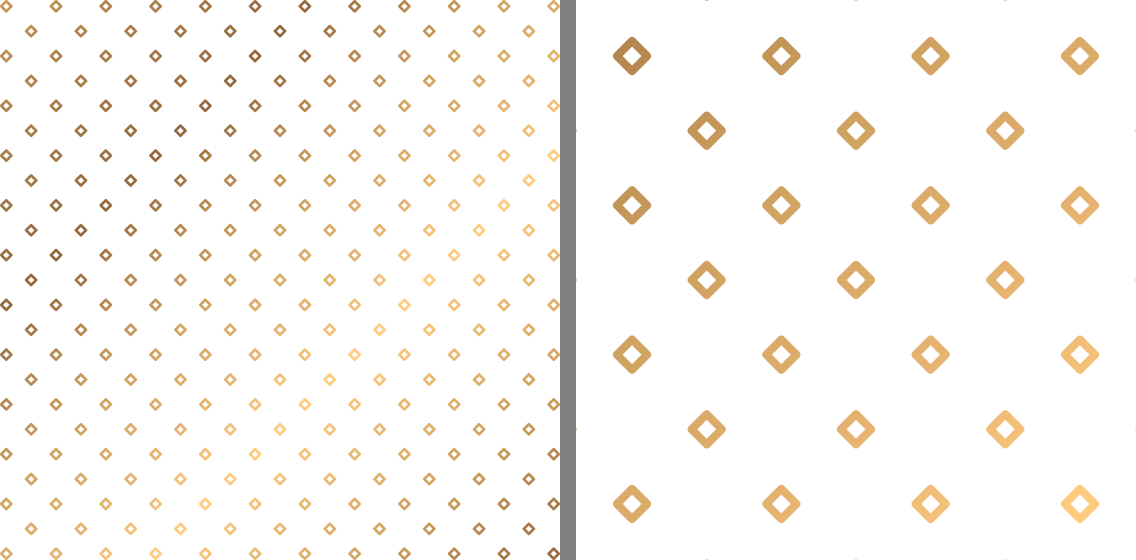
Left, the full canvas; right, a detail of the centre.
A WebGL 2 fragment shader for this pattern:

```glsl
#version 300 es
precision highp float;
// Small outlined gold diamonds, staggered on white, under a diagonal metallic gradient.

#define PITCH 0.08887        // distance between diamonds in one row
#define HALF_DIAGONAL 0.0090 // centre to corner, along the middle of the line
#define LINE_WIDTH 0.0048
#define BACKGROUND vec3(1.0)

uniform vec2 u_resolution;
out vec4 fragColor;

// Gradient stops: colour in rgb, position along the diagonal in a
const int STOP_COUNT = 9;
const vec4 GOLD_STOPS[STOP_COUNT] = vec4[](
    vec4(0.80, 0.59, 0.34, 0.00),
    vec4(0.67, 0.51, 0.29, 0.22),
    vec4(0.58, 0.40, 0.24, 0.56),
    vec4(0.72, 0.54, 0.32, 0.74),
    vec4(0.82, 0.64, 0.38, 0.91),
    vec4(0.90, 0.70, 0.44, 1.09),
    vec4(1.00, 0.80, 0.50, 1.27),
    vec4(0.80, 0.62, 0.36, 1.68),
    vec4(0.59, 0.41, 0.25, 1.98));

vec3 goldGradient(float t) {
    vec3 gold = GOLD_STOPS[0].rgb;
    for (int i = 1; i < STOP_COUNT; i++) {
        float start = GOLD_STOPS[i - 1].a;
        float end = GOLD_STOPS[i].a;
        gold = mix(gold, GOLD_STOPS[i].rgb, clamp((t - start) / (end - start), 0.0, 1.0));
    }
    return gold;
}

// Signed distance to a square standing on its corner
float diamondDistance(vec2 p, float halfDiagonal) {
    vec2 rotated = vec2(p.x + p.y, p.y - p.x) * sqrt(0.5);
    vec2 q = abs(rotated) - halfDiagonal * sqrt(0.5);
    return length(max(q, 0.0)) + min(max(q.x, q.y), 0.0);
}

// Offset from the nearest point of a square lattice
vec2 latticeOffset(vec2 p) {
    return (fract(p / PITCH + 0.5) - 0.5) * PITCH;
}

void main() {
    float canvasSize = min(u_resolution.x, u_resolution.y);
    vec2 p = (gl_FragCoord.xy - 0.5 * u_resolution) / canvasSize;

    // Two lattices, shifted by half a pitch, make the staggered rows
    float evenRows = diamondDistance(latticeOffset(p), HALF_DIAGONAL);
    float oddRows = diamondDistance(latticeOffset(p + 0.5 * PITCH), HALF_DIAGONAL);

    // The stroke has rounded outer corners and a sharp hole
    float outline = min(abs(evenRows), abs(oddRows)) - 0.5 * LINE_WIDTH;
    float softness = 0.7 / canvasSize;
    float coverage = 1.0 - smoothstep(-softness, softness, outline);

    // The gradient runs from the upper left to the lower right
    vec3 gold = goldGradient(1.0 + p.x - p.y);
    fragColor = vec4(mix(BACKGROUND, gold, coverage), 1.0);
}
```
